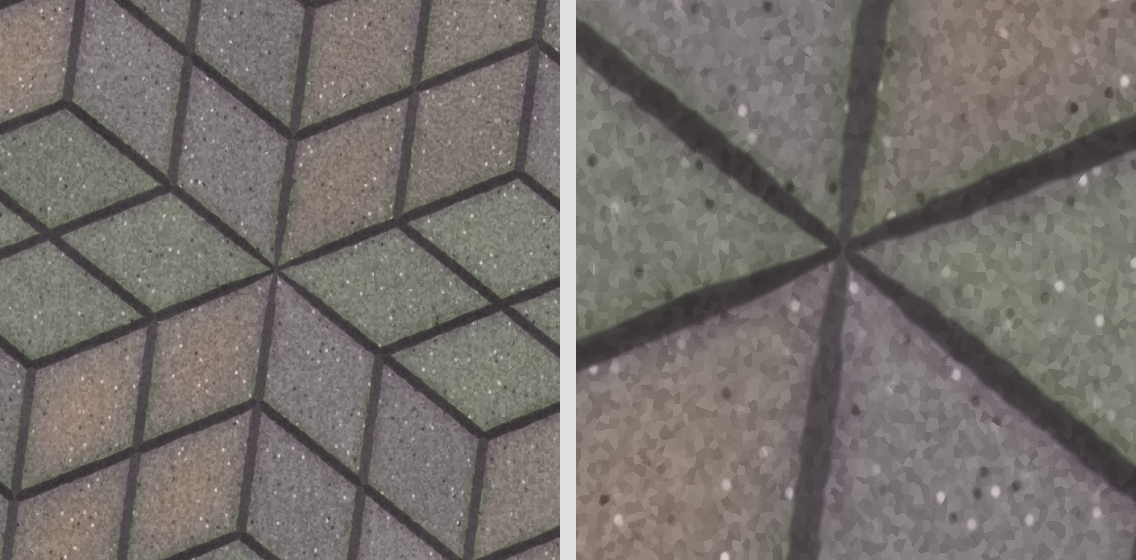
Left: the whole. Right: its middle third, enlarged.
Reproduce this texture procedurally as a three.js fragment shader.

```glsl
// Concrete paving of tumbling blocks: rhombi of three directions, each cut into 2x2 tiles.
// A skewed triangular lattice is tested in three rotated bases to find the rhombus;
// cellular noise gives grain and specks, layered sines give stains and ragged joints.
varying vec2 vUv;

float hash(vec2 p) {
  return fract(sin(dot(p, vec2(127.1, 311.7))) * 43758.55);
}

float cross2(vec2 a, vec2 b) {
  return a.x * b.y - a.y * b.x;
}

// Distance to the nearest grain, and a random value for that grain
vec2 cellular(vec2 p) {
  vec2 cell = floor(p), best = vec2(9.0, 0.0);
  for (int j = -1; j <= 1; j++) {
    for (int i = -1; i <= 1; i++) {
      vec2 c = cell + vec2(float(i), float(j));
      float d = length(c + vec2(hash(c), hash(c + 41.3)) - p);
      if (d < best.x) best = vec2(d, hash(c + 87.9));
    }
  }
  return best;
}

float mottle(vec2 p) {
  return (sin(p.x * 17.0 + 3.0 * sin(p.y * 11.0)) + sin(p.y * 23.0 - p.x * 9.0 + 1.7)
    + 0.6 * sin(p.x * 51.0 + p.y * 37.0 + 2.0 * sin(p.x * 29.0))) / 2.6;
}

void main() {
  // Lattice coordinates about a six-pointed star
  vec2 p = vUv - vec2(0.492, 0.518);
  vec2 e1 = vec2(0.0313, 0.2357), e2 = vec2(0.2174, 0.0865);
  vec2 q = 0.5 * vec2(cross2(p, e2), cross2(e1, p)) / cross2(e1, e2);

  // Rotate the basis until the cell is one of its rhombi
  float kind = 0.0;
  for (int k = 0; k < 2; k++) {
    vec2 cell = floor(q);
    if (mod(cell.x - cell.y + 0.5, 3.0) > 1.0) {
      q = vec2(q.x + q.y, -q.x);
      vec2 next = e2 - e1;
      e1 = e2;
      e2 = next;
      kind += 1.0;
    }
  }

  // Small tile and its distance to the joints
  vec2 id = floor(q * 2.0) + kind * 17.0;
  vec2 f = fract(q * 2.0);
  vec2 rim = min(f, 1.0 - f);
  float d = 0.205 * min(rim.x, rim.y);
  d += 0.0006 * sin(vUv.x * 130.0 + 4.0 * sin(vUv.y * 47.0))
     + 0.0005 * sin(vUv.y * 290.0 - vUv.x * 170.0);
  vec2 along = rim.x < rim.y ? e2 : e1;
  float upright = step(0.2, abs(along.y));
  float height = dot(f - 0.5, vec2(e1.y, e2.y));

  // Joints taper into the star points
  vec2 g = fract(q);
  float star = min(length(g), length(1.0 - g));
  float halfWidth = mix(0.0045, 0.0092, smoothstep(0.0, 0.2, star));

  // Tile tint by direction, with a shift for each tile
  vec3 tile = vec3(0.515, 0.478, 0.457);
  if (kind > 0.5) tile = vec3(0.480, 0.490, 0.447);
  if (kind > 1.5) tile = vec3(0.490, 0.464, 0.470);
  tile *= 0.97 + 0.06 * hash(id);
  float stain = mottle(vUv);
  tile += stain * vec3(0.012, 0.010, 0.005);

  // Warm worn patch in the middle of some tiles, fading to the right
  float patchRadius = length(f - 0.5) + 0.05 * stain;
  float warm = smoothstep(0.48, 0.08, patchRadius) * (1.0 - step(0.5, kind));
  warm *= smoothstep(0.9, 0.2, vUv.x) * (0.5 + 0.5 * hash(id + 5.0));
  tile += warm * vec3(0.085, 0.035, 0.0);

  // Grime along the rims: mossy below, purplish above
  vec3 grime = mix(vec3(0.36, 0.39, 0.32), vec3(0.40, 0.35, 0.40),
    smoothstep(-0.06, 0.06, height));
  tile = mix(tile, grime, 0.55 * smoothstep(0.034, 0.006, d + 0.004 * stain));

  // Grain, pale specks and dark pits
  vec2 fine = cellular(vUv * vec2(215.0, 180.0));
  vec2 coarse = cellular(vUv * vec2(105.0, 82.0) + 31.0);
  tile += (fine.y - 0.5) * 0.105 + (coarse.y - 0.5) * 0.035;
  float dotShape = smoothstep(0.42, 0.12, coarse.x);
  tile += dotShape * smoothstep(0.88, 1.0, coarse.y) * vec3(0.27, 0.26, 0.27);
  tile -= dotShape * (1.0 - smoothstep(0.02, 0.10, coarse.y)) * 0.13;

  // Joint: dark core, paler in the upright ones
  vec3 joint = mix(vec3(0.245, 0.225, 0.235), vec3(0.305, 0.285, 0.295), upright);
  joint = mix(joint, grime * 0.85, 0.35 * smoothstep(0.2, 1.0, d / halfWidth));
  joint += (fine.y - 0.5) * 0.045 + stain * 0.018;

  float cover = smoothstep(halfWidth - 0.002, halfWidth + 0.002, d);
  gl_FragColor = vec4(mix(joint, tile, cover), 1.0);
}
```
